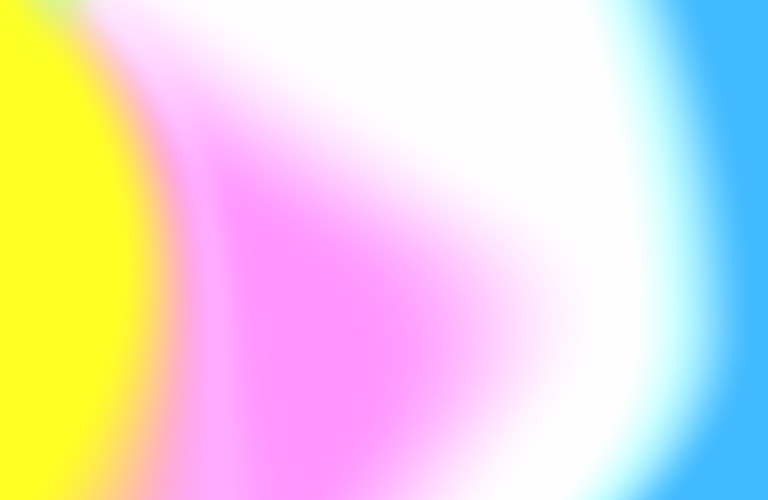
This background is drawn by a Shadertoy shader. Its source:

```glsl
// Soft blurred colour fields: a yellow bulge on the left, a pink rounded
// wedge in the middle and a blue bay on the right, over white.
// Each field is a curved edge or distance turned into a wide smooth ramp.

const vec3 WHITE  = vec3(1.0, 0.997, 1.0);
const vec3 PINK   = vec3(1.0, 0.58, 1.0);
const vec3 YELLOW = vec3(1.0, 1.0, 0.14);
const vec3 LIME   = vec3(0.78, 1.0, 0.48);
const vec3 CYAN   = vec3(0.78, 1.0, 1.0);
const vec3 BLUE   = vec3(0.26, 0.73, 1.0);

float smoothMax(float a, float b, float k) {
    float h = max(k - abs(a - b), 0.0) / k;
    return max(a, b) + 0.25 * k * h * h;
}

// Signed distance to a line through a point, positive along the normal
float lineDistance(vec2 p, vec2 through, vec2 normal) {
    return dot(p - through, normalize(normal));
}

// Rounded corner between a falling diagonal and a rising one
float pinkAmount(vec2 p) {
    float upper = lineDistance(p, vec2(0.43, 0.78), vec2(0.53, 0.85));
    float lower = lineDistance(p, vec2(1.0, 0.30), vec2(0.82, -0.57));
    return 1.0 - smoothstep(-0.17, 0.19, smoothMax(upper, lower, 0.3));
}

// Horizontal offset from the middle of the blue edge
float blueOffset(vec2 uv) {
    float rise = uv.y - 0.35;
    float bend = mix(0.83, 0.175, smoothstep(-0.02, 0.02, rise));
    return uv.x - 0.92 + bend * rise * rise;
}

// Position across the yellow fade: 0 at solid yellow, 1 at its outer rim
float yellowFade(vec2 uv) {
    float fromCentre = uv.y - 0.48;
    float inner = 0.153 - 0.55 * fromCentre * fromCentre;
    float outer = 0.285 - 0.16 * pow(uv.y, 4.0);
    return (uv.x - inner) / (outer - inner);
}

float bump(float x, float centre, float width) {
    float d = (x - centre) / width;
    return exp(-d * d);
}

void mainImage(out vec4 fragColor, in vec2 fragCoord) {
    vec2 uv = fragCoord / iResolution.xy;
    vec2 p = vec2(uv.x * 1.536, uv.y);

    // Pink over white
    vec3 color = mix(WHITE, PINK, pinkAmount(p));

    // Cyan halo, then solid blue
    float offset = blueOffset(uv);
    color = mix(color, CYAN, smoothstep(-0.1, -0.02, offset));
    color = mix(color, BLUE, smoothstep(-0.05, 0.065, offset));

    // Pale rim, yellow bulge and a lime tint in the top corner
    float fade = yellowFade(uv);
    color = mix(color, WHITE, 0.22 * bump(fade, 1.0, 0.22));
    color = mix(YELLOW, color, smoothstep(0.0, 1.0, fade));
    float tint = bump(uv.x, 0.075, 0.04) * bump(uv.y, 1.03, 0.08);
    color = mix(color, LIME, 0.75 * tint);

    fragColor = vec4(color, 1.0);
}
```
